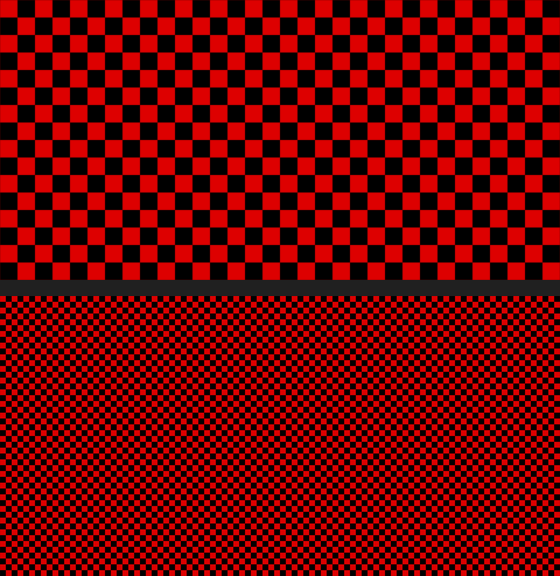
Top, the tile; bottom, the same tile 3 across and 3 down.
A WebGL 1 fragment shader for this pattern:

```glsl
precision highp float;
// Red and black checkerboard with slightly softened cell edges.

uniform vec2 u_resolution;

#define CELLS vec2(32.0, 16.0)
#define RED vec3(0.867, 0.0, 0.0)
#define BLACK vec3(0.0)
#define EDGE_SOFTNESS 0.048

// Signed distance to the nearest grid line: positive in even cells, negative in odd.
vec2 gridDistance(vec2 cellPos) {
  return 0.5 - abs(mod(cellPos + 0.5, 2.0) - 1.0);
}

void main() {
  vec2 cellPos = gl_FragCoord.xy / u_resolution * CELLS;

  // Edge width in cells, never narrower than the pixel spacing allows.
  vec2 soft = max(vec2(EDGE_SOFTNESS), 0.6 * CELLS / u_resolution);

  // Soft square wave along each axis; their product gives the checker parity.
  vec2 wave = 2.0 * smoothstep(-soft, soft, gridDistance(cellPos)) - 1.0;
  float redAmount = 0.5 - 0.5 * wave.x * wave.y;

  gl_FragColor = vec4(mix(BLACK, RED, redAmount), 1.0);
}
```
